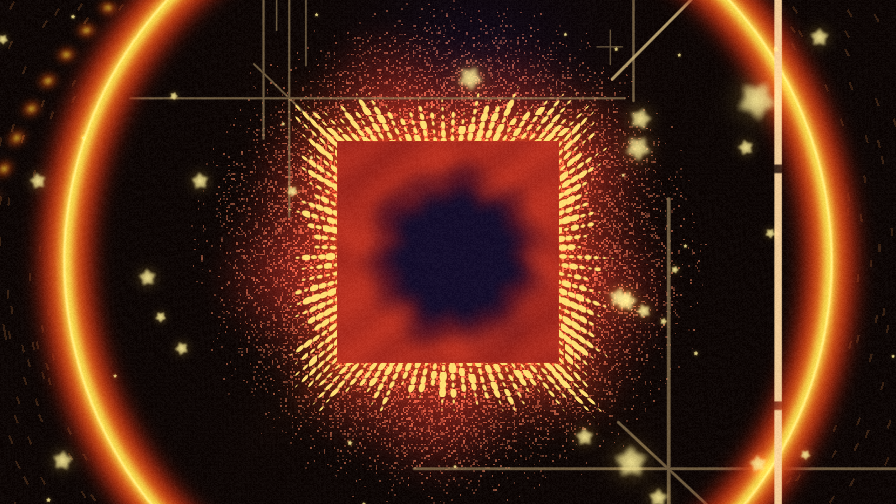
Write a WebGL 1 fragment shader that draws this background.

```glsl
precision highp float;
// Ember square with a navy core, sprayed with gold beads inside a fiery ring, light rods and orbs.
uniform vec2 u_resolution;

float hash(vec2 c) {
  return fract(sin(dot(c, vec2(127.1, 311.7))) * 43758.545);
}

// Soft-edged disc mask
float disc(float d, float radius, float soft) {
  return 1.0 - smoothstep(radius - soft, radius + soft, d);
}

// Line segment of half-width w
float rod(vec2 p, vec2 a, vec2 b, float w) {
  vec2 ab = b - a;
  float t = clamp(dot(p - a, ab) / dot(ab, ab), 0.0, 1.0);
  return disc(length(p - a - ab * t), w, 0.0016);
}

// Petalled glowing orb: x is the body, y is the surrounding glow
vec2 orb(vec2 q, float radius) {
  float d = length(q) / radius;
  float petals = 1.0 + 0.13 * cos(5.0 * atan(q.y, q.x + 1e-5) + radius * 400.0);
  return vec2(disc(d * petals, 0.72, 0.28) * (0.7 + 0.3 * exp(-d * d * 5.0)), exp(-d * d * 0.9));
}

// Gold beads streaming away from the sides of the square
float beads(vec2 p) {
  vec2 a = abs(p);
  bool wide = a.x > a.y;
  float major = max(a.x, a.y);
  float slope = (wide ? p.y : p.x) / max(major, 0.01);
  float side = wide ? sign(p.x) * 40.0 : sign(p.y) * 90.0;
  float lane = slope * 13.0;
  float seed = hash(vec2(floor(lane), side));
  float along = (major - 0.22) / 0.0165 + seed;
  float size = hash(vec2(floor(along) + side, floor(lane)));
  float reach = 0.06 + 0.065 * seed;
  float fade = 1.0 - smoothstep(reach * 0.45, reach, major - 0.22);
  vec2 q = vec2((fract(lane) - 0.5) * major / 13.0, (fract(along) - 0.5) * 0.0165 * 0.62);
  float radius = (0.0025 + 0.0052 * size) * fade;
  return disc(length(q), radius, 0.0014) * smoothstep(0.0, 0.2, fade) * step(0.22, major);
}

void main() {
  vec2 p = (gl_FragCoord.xy - 0.5 * u_resolution) / u_resolution.y;
  float r = length(p);
  float box = max(abs(p.x), abs(p.y));
  float angle = atan(p.y, p.x);
  vec3 gold = vec3(1.0, 0.87, 0.45);
  vec3 color = vec3(0.055, 0.027, 0.022);

  // Red halo, with a faint navy tint above
  float wobble = 0.018 * sin(angle * 5.0 + 1.0) + 0.012 * sin(angle * 9.0);
  float halo = 1.0 - smoothstep(0.24, 0.475, r + wobble);
  color += vec3(0.015, 0.01, 0.075) * exp(-dot(p - vec2(0.06, 0.36), p - vec2(0.06, 0.36)) * 30.0);
  color = mix(color, vec3(0.5, 0.125, 0.105), halo * 0.92);
  color += vec3(0.3, 0.11, 0.02) * exp(-max(box - 0.22, 0.0) * 22.0);

  // Fine dust, dense by the square and sparse outside
  float grain = hash(floor(p * 300.0));
  float density = 0.28 * (1.0 - smoothstep(0.28, 0.54, r));
  color += vec3(0.5, 0.28, 0.2) * step(1.0 - density, grain) * (0.4 + 0.6 * hash(floor(p * 300.0) + 7.0));
  float streak = hash(floor(vec2(angle * 55.0, r * 240.0)));
  color += vec3(0.16, 0.1, 0.05) * step(0.965, streak) * smoothstep(0.64, 0.85, r);

  // Ember drops along an outer arc at the upper left
  float step_ = angle / 0.073;
  vec2 drop = vec2((fract(step_) - 0.5) * 0.063, r - 0.865 - 0.15 * (angle - 2.75));
  float arc = smoothstep(2.45, 2.52, angle) * (1.0 - smoothstep(2.98, 3.04, angle));
  color += arc * vec3(0.5, 0.16, 0.02) * exp(-dot(drop, drop) * 4500.0);
  color += arc * vec3(0.1, 0.3, 0.08) * exp(-dot(drop, drop) * 18000.0);

  // Thin light rods with crossing diagonals
  float thin = rod(p, vec2(-0.63, 0.305), vec2(0.35, 0.305), 0.0022);
  thin = max(thin, rod(p, vec2(-0.315, 0.5), vec2(-0.315, 0.07), 0.0022));
  thin = max(thin, rod(p, vec2(-0.366, 0.5), vec2(-0.366, 0.225), 0.0022));
  thin = max(thin, rod(p, vec2(-0.34, 0.5), vec2(-0.34, 0.44), 0.0014));
  thin = max(thin, rod(p, vec2(-0.282, 0.5), vec2(-0.282, 0.37), 0.0016));
  thin = max(thin, rod(p, vec2(-0.385, 0.373), vec2(-0.265, 0.257), 0.002));
  thin = max(thin, rod(p, vec2(0.368, 0.5), vec2(0.368, 0.3), 0.0025));
  thin = max(thin, rod(p, vec2(0.322, 0.44), vec2(0.322, 0.372), 0.0012));
  thin = max(thin, rod(p, vec2(0.296, 0.407), vec2(0.346, 0.407), 0.0012));
  thin = max(thin, rod(p, vec2(0.438, 0.105), vec2(0.438, -0.5), 0.0038));
  thin = max(thin, rod(p, vec2(-0.067, -0.43), vec2(0.9, -0.43), 0.0028));
  thin = max(thin, rod(p, vec2(0.338, -0.338), vec2(0.512, -0.5), 0.0028));
  color = mix(color, vec3(0.58, 0.49, 0.34), thin * 0.72);
  color = mix(color, vec3(0.8, 0.7, 0.48), 0.85 * rod(p, vec2(0.326, 0.343), vec2(0.482, 0.5), 0.003));

  // Fiery ring
  float e = length(p + vec2(0.0, 0.018)) - 0.757;
  color = mix(color, vec3(0.72, 0.16, 0.07), exp(-pow(abs(e) / 0.058, 3.0)));
  color = mix(color, vec3(0.9, 0.47, 0.12), exp(-e * e / 0.00075));
  color = mix(color, vec3(0.96, 0.84, 0.3), exp(-e * e / 0.00018));
  color += vec3(0.1, 0.12, 0.2) * exp(-pow((e - 0.004) / 0.003, 2.0));

  // Tall bright beam with regular breaks
  float breaks = smoothstep(0.006, 0.011, abs(mod(p.y + 0.07, 0.47) - 0.235));
  color = mix(color, vec3(0.98, 0.83, 0.62), disc(abs(p.x - 0.655), 0.0075, 0.0016) * (0.15 + 0.8 * breaks));

  // Square: mottled red fading into a scalloped navy core
  vec2 c = p - vec2(0.016, -0.01);
  float turn = atan(c.y, c.x);
  float radius = length(c) + 0.005 * cos(turn * 11.0) + 0.004 * sin(turn * 7.0);
  float mottle = sin(p.x * 31.0 + 2.0 * sin(p.y * 19.0)) * sin(p.y * 27.0 + sin(p.x * 23.0));
  vec3 ember = vec3(0.67, 0.17, 0.12) + mottle * vec3(0.06, 0.025, 0.01);
  ember = mix(vec3(0.3, 0.07, 0.14), ember, smoothstep(0.115, 0.205, radius + 0.012 * mottle));
  ember = mix(vec3(0.085, 0.055, 0.17), ember, smoothstep(0.095, 0.15, radius));
  color = mix(color, ember, disc(box, 0.22, 0.0016));
  color = mix(color, gold, beads(p));

  // Scattered orbs, mostly small, kept clear of the square
  for (int i = 0; i < 44; i++) {
    float n = float(i);
    vec2 at = (vec2(hash(vec2(n, 3.0)), hash(vec2(n, 8.0))) - 0.5) * vec2(1.78, 1.0);
    float size = 0.004 + 0.019 * pow(hash(vec2(n, 5.0)), 2.5);
    vec2 light = orb(p - at, size) * step(0.23, max(abs(at.x), abs(at.y)));
    color = mix(color + vec3(0.2, 0.17, 0.06) * light.y, vec3(0.96, 0.9, 0.58), light.x * 0.9);
  }
  // Large orbs anchoring the right side and the top
  vec2 big = max(orb(p - vec2(0.613, 0.301), 0.042), orb(p - vec2(0.363, -0.417), 0.035));
  big = max(big, max(orb(p - vec2(0.377, 0.206), 0.027), orb(p - vec2(0.382, 0.264), 0.023)));
  big = max(big, orb(p - vec2(0.044, 0.345), 0.026));
  color = mix(color + vec3(0.2, 0.17, 0.06) * big.y, vec3(0.96, 0.9, 0.58), big.x * 0.9);

  color += (hash(floor(p * 430.0) + 19.0) - 0.5) * 0.045;
  gl_FragColor = vec4(clamp(color, 0.0, 1.0), 1.0);
}
```
